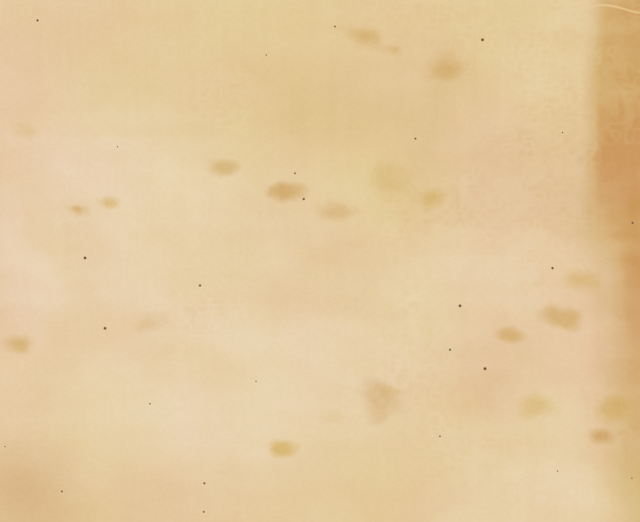
This texture is drawn by a Shadertoy shader. Its source:

```glsl
float hash(vec2 p) {
    return fract(sin(dot(p, vec2(127.1, 311.7))) * 43758.5453);
}

float noise(vec2 p) {
    vec2 i = floor(p), f = fract(p);
    f = f * f * (3.0 - 2.0 * f);
    return mix(mix(hash(i), hash(i + vec2(1, 0)), f.x),
               mix(hash(i + vec2(0, 1)), hash(i + vec2(1, 1)), f.x), f.y);
}

float fbm(vec2 p) {
    float sum = 0.0, amp = 0.5;
    for (int i = 0; i < 5; i++) {
        sum += amp * noise(p);
        p = mat2(0.8, 0.6, -0.6, 0.8) * p * 2.03 + 17.3;
        amp *= 0.48;
    }
    return sum;
}

// Parchment colours from dark edge (0) to pale centre (5)
vec3 parchment(float tone) {
    vec3 c = mix(vec3(0.80, 0.61, 0.37), vec3(0.84, 0.70, 0.48), clamp(tone, 0.0, 1.0));
    c = mix(c, vec3(0.86, 0.74, 0.55), clamp(tone - 1.0, 0.0, 1.0));
    c = mix(c, vec3(0.89, 0.77, 0.60), clamp(tone - 2.0, 0.0, 1.0));
    c = mix(c, vec3(0.90, 0.80, 0.64), clamp(tone - 3.0, 0.0, 1.0));
    return mix(c, vec3(0.915, 0.83, 0.70), clamp(tone - 4.0, 0.0, 1.0));
}

void mainImage(out vec4 fragColor, in vec2 fragCoord) {
    vec2 uv = fragCoord / iResolution.xy;
    vec2 p = fragCoord / iResolution.y;
    float aspect = iResolution.x / iResolution.y;
    float pixel = 1.0 / iResolution.y;

    // Cloudy body, slightly wider than tall, palest left of centre
    vec2 warp = vec2(fbm(p * 4.0), fbm(p * 4.0 + 31.0)) - 0.5;
    float tone = 3.65 + 4.2 * (fbm(p * vec2(3.2, 4.6) + warp * 0.8 + 5.0) - 0.48);
    tone += 0.9 * (noise(p * vec2(1.6, 2.2) + 9.0) - 0.5);
    tone += 0.6 - 1.3 * length((uv - vec2(0.28, 0.45)) * vec2(1.0, 0.8));

    // Faint upright and level brushing
    tone += 0.45 * (noise(p * vec2(55.0, 5.0)) - 0.5) * noise(p * 5.0 + 3.0);
    tone += 0.5 * (noise(p * vec2(6.0, 40.0) + 8.0) - 0.5) * noise(p * 4.0 + 60.0);

    // Browned right margin, firmer toward the top
    float margin = uv.x + 0.07 * warp.x;
    float upper = smoothstep(0.5, 0.75, uv.y);
    float brown = mix(smoothstep(0.89, 1.0, margin), smoothstep(0.895, 0.935, margin), upper);
    tone -= brown * (2.6 + 2.5 * warp.y);

    // Worn patches of fine wrinkles
    float worn = smoothstep(0.52, 0.68, fbm(p * 5.0 + 42.0));
    float wrinkle = abs(noise(p * 75.0 + warp * 6.0) - 0.5);
    tone += worn * (0.35 - 1.5 * wrinkle);

    vec3 color = parchment(tone);

    // Drifts of pink and yellow
    color += vec3(0.006, -0.012, 0.025) * (fbm(p * 3.0 + 77.0) - 0.48) * 3.0;
    color = mix(color, vec3(0.80, 0.60, 0.42),
                0.45 * smoothstep(0.16, 0.0, length(p - vec2(0.05, 0.05)) + 0.12 * warp.y));

    // Soft ochre stains with ragged rims
    float ragged = fbm(p * 22.0) - 0.48;
    for (int i = 0; i < 24; i++) {
        float id = float(i);
        vec2 center = vec2(hash(vec2(id, 1.7)) * aspect, hash(vec2(id, 5.3)));
        float size = mix(0.018, 0.05, pow(hash(vec2(id, 8.1)), 2.0));
        vec2 d = (p - center) / (size * vec2(1.35, 0.8));
        d.y += 0.3 * d.x * (hash(vec2(id, 3.9)) - 0.5);
        float stain = smoothstep(1.2, 0.0, length(d + warp * 1.5) + 1.6 * ragged);
        vec3 ochre = mix(vec3(0.77, 0.58, 0.32), vec3(0.82, 0.68, 0.36), hash(vec2(id, 6.6)));
        color = mix(color, ochre, stain * mix(0.2, 0.7, hash(vec2(id, 2.2))));
    }

    // Pale crease in the upper right corner
    float crease = abs(p.y - 0.982 + 0.008 * sin(uv.x * 45.0));
    color = mix(color, vec3(0.95, 0.84, 0.64),
                0.6 * smoothstep(0.004, 0.0, crease) * smoothstep(0.91, 0.95, uv.x));

    // Tiny dark specks
    for (int i = 0; i < 26; i++) {
        float id = float(i) + 50.0;
        vec2 center = vec2(hash(vec2(id, 4.4)) * aspect, hash(vec2(id, 9.2)));
        float radius = mix(0.0007, 0.0026, pow(hash(vec2(id, 7.5)), 2.0));
        float speck = smoothstep(radius + pixel, radius - pixel, length(p - center));
        color = mix(color, vec3(0.30, 0.20, 0.12), 0.8 * speck);
    }

    // Fine grain
    color += 0.012 * (noise(p * 210.0) - 0.5);
    fragColor = vec4(color, 1.0);
}
```
